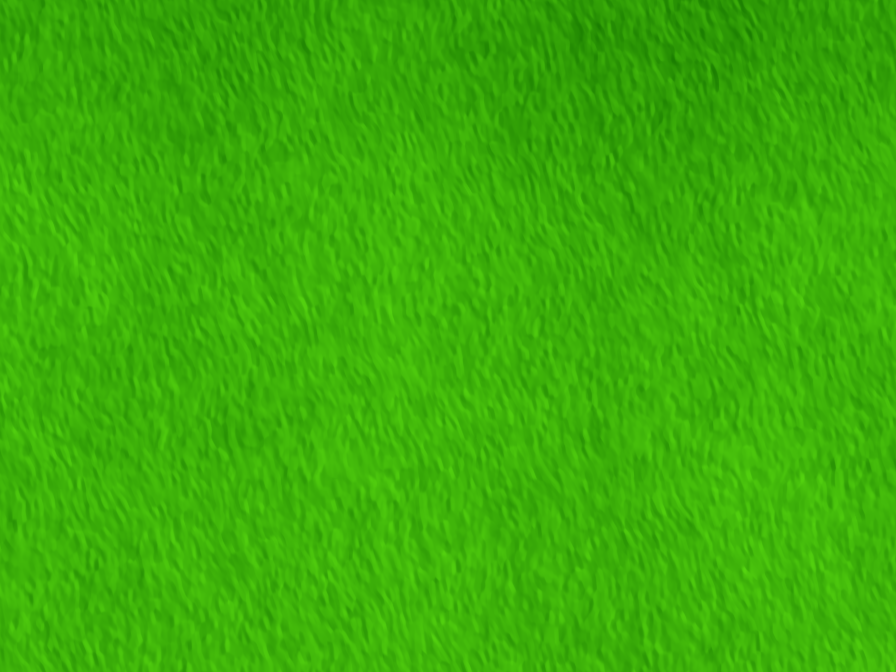
This texture is drawn by a Shadertoy shader. Its source:

```glsl
// Short-pile green felt: fine, slightly leaning fibres under broad, uneven light.
// Stretched cellular noise, blended smoothly between cells and embossed sideways,
// gives the fibres; layered sines bend the pile and fold the light.

const vec3 SHADE_GREEN = vec3(0.143, 0.55, 0.012);
const vec3 LIGHT_GREEN = vec3(0.285, 0.76, 0.047);

// Cells per canvas height, across and along the pile
const vec2 FINE_FIBRES = vec2(150.0, 66.0);
const vec2 TUFTS       = vec2(75.0, 36.0);
const vec2 NAP_PATCHES = vec2(17.0, 10.0);
const vec2 WIDE_STAINS = vec2(4.5, 2.6);

const float FIBRE_CONTRAST = 0.34;
const float TUFT_CONTRAST  = 0.12;
const float PATCH_CONTRAST = 0.08;
const float STAIN_CONTRAST = 0.07;

const float BASE_LEVEL  = 0.71;
const float TOP_SHADOW  = 0.36;
const float FOLD_DEPTH  = 0.04;
const float PILE_LEAN   = 0.20;
const float CELL_FOCUS  = 5.0;                // higher gives crisper fibre edges
const vec2  LIGHT_SHIFT = vec2(0.9, 0.25);    // raking light, in fibre cells
const float RELIEF      = 0.5;

vec3 hash3(vec2 cell) {
    vec3 p = fract(cell.xyx * vec3(0.1031, 0.1030, 0.0973));
    p += dot(p, p.yxz + 33.33);
    return fract((p.xxy + p.yzz) * p.zyx);
}

// Smooth cellular noise: random tones from -1 to 1, weighted by nearness
float cellTone(vec2 p) {
    vec2 home = floor(p);
    vec2 local = p - home;
    float toneSum = 0.0;
    float weightSum = 0.0;
    for (int j = -1; j <= 1; j++) {
        for (int i = -1; i <= 1; i++) {
            vec2 offset = vec2(i, j);
            vec3 rnd = hash3(home + offset + 200.0);
            vec2 toSeed = offset + rnd.xy - local;
            float weight = exp(-CELL_FOCUS * dot(toSeed, toSeed));
            toneSum += weight * (2.0 * rnd.z - 1.0);
            weightSum += weight;
        }
    }
    return toneSum / weightSum;
}

// Fibres lit from one side: each tone casts its inverse beside itself
float fibreRelief(vec2 p) {
    return cellTone(p) - RELIEF * cellTone(p + LIGHT_SHIFT);
}

// Lean the pile and let its direction wander
vec2 combPile(vec2 p) {
    float wander = 0.0060 * sin(17.0 * p.y + 9.0 * p.x)
                 + 0.0025 * sin(37.0 * p.y - 23.0 * p.x + 1.7)
                 + 0.0010 * sin(71.0 * p.y + 47.0 * p.x + 4.1);
    return vec2(p.x + PILE_LEAN * p.y + wander, p.y);
}

// Broad light: shadow along the top, soft upright folds, a dim upper right
float broadLight(vec2 p) {
    float shadow = TOP_SHADOW * smoothstep(0.58, 1.04, p.y);
    float folds = FOLD_DEPTH * cos(10.0 * p.x + 0.8 * sin(4.0 * p.y));
    vec2 toDim = (p - vec2(1.02, 0.88)) / vec2(0.30, 0.26);
    float dim = 0.10 * exp(-dot(toDim, toDim));
    return BASE_LEVEL - shadow + folds - dim;
}

void mainImage(out vec4 fragColor, in vec2 fragCoord) {
    vec2 p = fragCoord / iResolution.y;
    vec2 pile = combPile(p);

    float level = broadLight(p);
    level += FIBRE_CONTRAST * fibreRelief(pile * FINE_FIBRES);
    level += TUFT_CONTRAST * cellTone(pile * TUFTS + 17.3);
    level += PATCH_CONTRAST * cellTone(pile * NAP_PATCHES + 41.7);
    level += STAIN_CONTRAST * cellTone(pile * WIDE_STAINS + 73.1);

    vec3 felt = mix(SHADE_GREEN, LIGHT_GREEN, level);
    fragColor = vec4(clamp(felt, 0.0, 1.0), 1.0);
}
```
